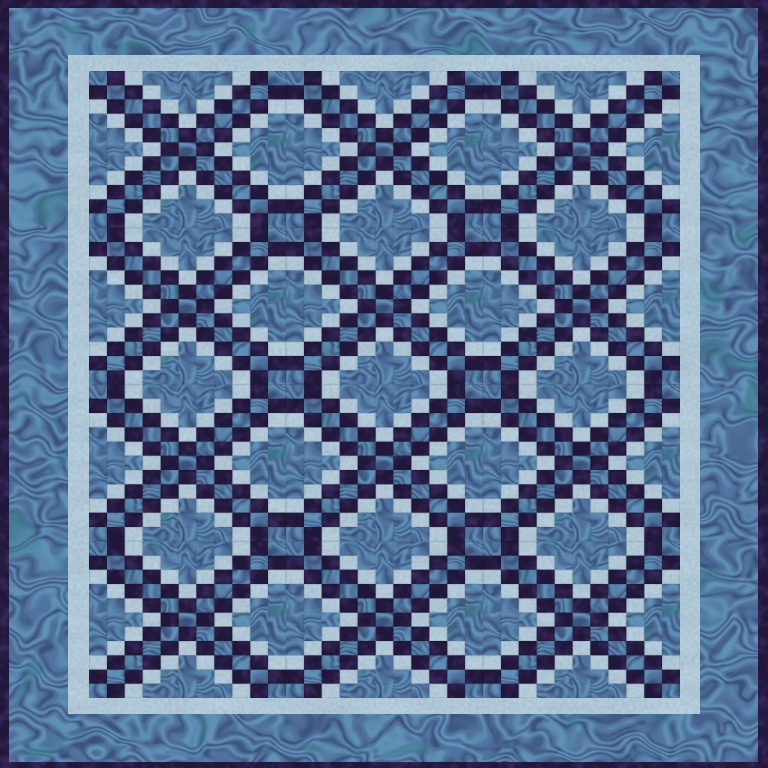
Give the GLSL for this pattern, as a WebGL 1 fragment shader.

```glsl
precision highp float;
// A pieced quilt: 3 by 4 blocks of 11 by 11 patches inside three plain borders.
// Each patch takes its cloth from its distance to the block diagonals, which
// crosses dark chains over stepped medallions; warped gradient noise marbles the blue.

uniform vec2 u_resolution;

#define BLOCKS vec2(3.0, 4.0)
#define CELLS 11.0
#define FIELD vec4(0.1159, 0.0911, 0.8854, 0.9076)   // left, bottom, right, top
#define SASH vec4(0.0885, 0.0703, 0.9115, 0.9284)
#define BORDER vec4(0.0117, 0.0078, 0.9870, 0.9896)
#define LIGHT vec3(0.69, 0.78, 0.84)
#define DARK vec3(0.13, 0.09, 0.23)
#define PLUM vec3(0.22, 0.16, 0.36)
#define DEEP vec3(0.23, 0.32, 0.48)
#define MID vec3(0.31, 0.45, 0.62)
#define BRIGHT vec3(0.37, 0.57, 0.71)
#define TEAL vec3(0.24, 0.49, 0.55)

vec2 hash2(vec2 p) {
  vec3 q = fract(vec3(p.xyx) * vec3(0.1031, 0.1030, 0.0973));
  q += dot(q, q.yzx + 33.33);
  return fract((q.xx + q.yz) * q.zy);
}

float corner(vec2 cell, vec2 offset) {
  float angle = 6.2832 * hash2(cell).x;
  return dot(vec2(cos(angle), sin(angle)), offset);
}

float gradientNoise(vec2 p) {
  vec2 i = floor(p), f = p - i;
  vec2 u = f * f * f * (f * (f * 6.0 - 15.0) + 10.0);
  vec2 e = vec2(1.0, 0.0);
  return mix(mix(corner(i, f), corner(i + e, f - e), u.x),
             mix(corner(i + e.yx, f - e.yx), corner(i + 1.0, f - 1.0), u.x), u.y);
}

bool inside(vec2 p, vec4 box) {
  return all(greaterThan(p, box.xy)) && all(lessThan(p, box.zw));
}

// Blue cloth: fine combed strands pulled into swirls, with teal stains
vec3 marble(vec2 p) {
  vec2 q = p + 1.1 * vec2(gradientNoise(p * 0.8 + 7.3), gradientNoise(p * 0.8 + 41.7));
  float swirl = gradientNoise(q * vec2(0.7, 1.0) + 90.0);
  float strand = sin(6.2832 * (1.3 * q.y + 0.35 * q.x + 2.2 * swirl));
  float tone = 0.7 * strand + 0.7 * gradientNoise(q * 1.9 + 13.0);
  vec3 color = mix(DEEP, MID, smoothstep(-1.0, -0.2, tone));
  color = mix(color, BRIGHT, smoothstep(-0.1, 0.9, tone));
  float stain = smoothstep(0.2, 0.5, gradientNoise(q * 0.6 + 63.0));
  return mix(color, TEAL, 0.6 * stain);
}

// Pale cloth: a fine grain over faint level streaks
vec3 paleCloth(vec2 p) {
  float grain = gradientNoise(p * 210.0);
  float streak = gradientNoise(p * vec2(12.0, 45.0) + 5.0);
  return LIGHT + 0.05 * grain + 0.035 * streak;
}

// Dark cloth: soft plum mottling
vec3 darkCloth(vec2 p) {
  float mottle = gradientNoise(p * 55.0) + 0.5 * gradientNoise(p * 130.0 + 19.0);
  return mix(DARK, PLUM, smoothstep(-0.25, 0.75, mottle));
}

vec3 patchwork(vec2 p) {
  vec2 size = FIELD.zw - FIELD.xy;
  vec2 grid = (p - FIELD.xy) / size * BLOCKS * CELLS;
  vec2 inBlock = mod(grid, CELLS);
  vec2 cell = floor(inBlock);
  vec2 fromCentre = abs(cell - 0.5 * (CELLS - 1.0));
  float step = abs(fromCentre.x - fromCentre.y);   // patches away from a diagonal
  vec2 local = inBlock * size / (BLOCKS * CELLS);

  vec3 color;
  float seamDepth = 0.12;
  if (step > 0.5 && step < 1.5) {
    color = darkCloth(p + hash2(cell + 3.0));
  } else if (step > 1.5 && step < 2.5) {
    color = paleCloth(p);
  } else {
    // Chain squares are cut singly, medallions in upright strips
    bool chain = step < 0.5;
    vec2 cut = chain ? cell : vec2(cell.x, 20.0);
    color = marble(local * 38.0 + 30.0 * hash2(cut + 1.0));
    seamDepth = chain ? 0.12 : 0.05;
  }

  // Shaded seams between patches
  vec2 f = fract(grid);
  vec2 edge = min(f, 1.0 - f);
  float seam = 1.0 - smoothstep(0.0, 0.09, min(edge.x, edge.y));
  return color * (1.0 - seamDepth * seam);
}

vec3 quilt(vec2 p) {
  if (inside(p, FIELD)) return patchwork(p);
  if (inside(p, SASH)) return paleCloth(p);
  if (inside(p, BORDER)) return marble(p * vec2(28.0, 33.0) + 200.0);
  return darkCloth(p);
}

void main() {
  // Nine samples per pixel smooth every edge
  vec3 sum = vec3(0.0);
  for (int y = -1; y <= 1; y++) {
    for (int x = -1; x <= 1; x++) {
      vec2 offset = vec2(float(x), float(y)) / 3.0;
      sum += quilt((gl_FragCoord.xy + offset) / u_resolution);
    }
  }
  gl_FragColor = vec4(sum / 9.0, 1.0);
}
```
